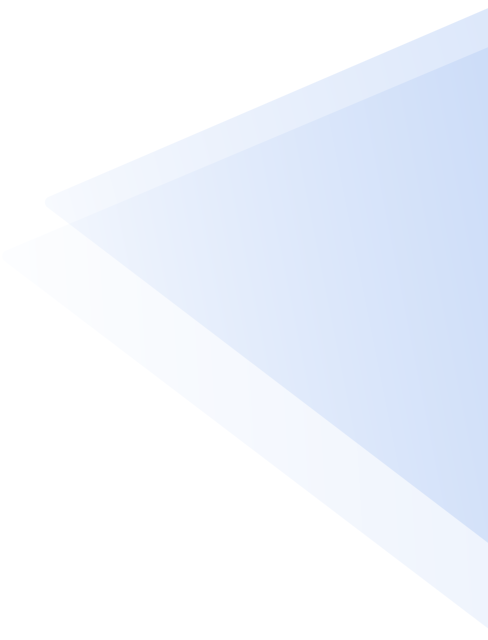
A Shadertoy shader for this background:

```glsl
// Two overlapping translucent blue wedges with rounded tips, fading in from the left on white.

const vec3 WHITE = vec3(1.0);
const vec3 BLUE_ABSORPTION = vec3(1.0, 0.68, 0.135);
const float TIP_RADIUS = 0.0095;

// Signed distance to an endless wedge opening to the right.
// The edge angles are measured up and down from the horizontal.
float roundedWedge(vec2 p, vec2 apex, float upAngle, float downAngle, float radius) {
    float axisAngle = 0.5 * (upAngle - downAngle);
    float halfAngle = 0.5 * (upAngle + downAngle);
    vec2 axis = vec2(cos(axisAngle), sin(axisAngle));
    vec2 edge = vec2(cos(halfAngle), sin(halfAngle));

    // Fold around the axis, starting at the centre of the rounded tip
    vec2 fromTip = p - apex - axis * radius / edge.y;
    vec2 q = vec2(dot(fromTip, axis), abs(dot(fromTip, vec2(-axis.y, axis.x))));
    float sideDistance = dot(q, vec2(-edge.y, edge.x));
    return (dot(q, edge) < 0.0 ? length(q) : sideDistance) - radius;
}

float coverage(float dist, float pixel) {
    return 1.0 - smoothstep(-0.75 * pixel, 0.75 * pixel, dist);
}

// Tint strength growing from the apex along a slope
float fade(vec2 offset, vec2 slope, float start, float end, float curve) {
    return mix(start, end, pow(max(dot(offset, slope), 0.0), curve));
}

void mainImage(out vec4 fragColor, in vec2 fragCoord) {
    float pixel = 1.0 / iResolution.y;
    vec2 p = fragCoord * pixel;

    // Upper wedge, the stronger tint
    vec2 upperApex = vec2(0.061, 0.686);
    float upperShape = roundedWedge(p, upperApex, 0.4056, 0.6508, TIP_RADIUS);
    float upperTint = fade(p - upperApex, vec2(1.44, 0.40), 0.027, 0.124, 0.85);

    // Lower wedge, the paler tint
    vec2 lowerApex = vec2(-0.006, 0.602);
    float lowerShape = roundedWedge(p, lowerApex, 0.3992, 0.6497, TIP_RADIUS);
    float lowerTint = fade(p - lowerApex, vec2(1.30, 0.08), 0.010, 0.065, 1.0);

    // Stack the translucent layers
    float tint = upperTint * coverage(upperShape, pixel)
               + lowerTint * coverage(lowerShape, pixel);
    fragColor = vec4(WHITE - BLUE_ABSORPTION * tint, 1.0);
}
```
